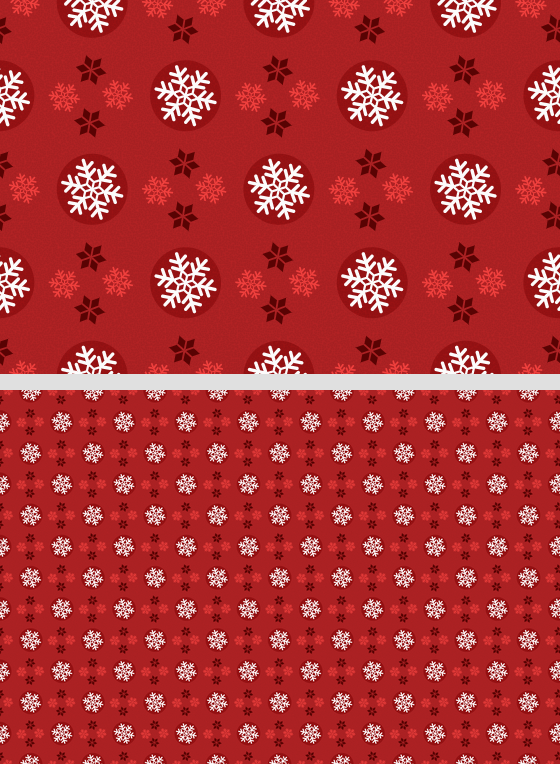
Top: one tile. Bottom: repeated 3 by 3.
Write a Shadertoy shader that draws this pattern.

```glsl
const float PI = 3.14159265;
const vec2 REPEATS = vec2(3.0, 2.0);

float coverage(float d, float pixel) {
    return clamp(0.5 - d / pixel, 0.0, 1.0);
}

float segment(vec2 p, vec2 a, vec2 b) {
    vec2 ab = b - a;
    return length(p - a - ab * clamp(dot(p - a, ab) / dot(ab, ab), 0.0, 1.0));
}

float rhombus(vec2 p, vec2 halfSize) {
    vec2 q = abs(p) / halfSize;
    return (q.x + q.y - 1.0) * halfSize.x * halfSize.y / length(halfSize);
}

// Folds the plane into half of one sixfold arm along +x
vec2 foldSix(vec2 p, float turn) {
    float sector = PI / 3.0;
    float a = mod(atan(p.y, p.x) - turn + 0.5 * sector, sector) - 0.5 * sector;
    return length(p) * vec2(cos(a), abs(sin(a)));
}

// Snowflake with paired barbs and an open rhombus at the root of each arm
float snowflake(vec2 p, float size, float turn) {
    vec2 q = foldSix(p / size, turn);
    float arm = segment(q, vec2(0.36, 0.0), vec2(0.95, 0.0));
    float outerBarb = segment(q, vec2(0.65, 0.0), vec2(0.80, 0.24));
    float innerBarb = segment(q, vec2(0.41, 0.0), vec2(0.57, 0.25));
    float strokes = min(arm, min(outerBarb, innerBarb)) - 0.053;
    float root = abs(rhombus(q - vec2(0.2, 0.0), vec2(0.2, 0.115))) - 0.035;
    return min(strokes, root) * size;
}

float petals(vec2 p, float size, float turn) {
    vec2 q = foldSix(p / size, turn);
    return rhombus(q - vec2(0.56, 0.0), vec2(0.44, 0.26)) * size;
}

// Offset to the nearest point of a centred square lattice
vec2 nearest(vec2 p) {
    vec2 corner = p - round(p);
    vec2 centre = fract(p) - 0.5;
    return dot(corner, corner) < dot(centre, centre) ? corner : centre;
}

vec2 hash22(vec2 p) {
    vec3 h = fract(p.xyx * vec3(0.1031, 0.1030, 0.0973));
    h += dot(h, h.yzx + 33.33);
    return fract((h.xx + h.yz) * h.zy);
}

// Cellular noise that wraps after the given number of cells
float cellular(vec2 p, vec2 period) {
    vec2 cell = floor(p);
    float best = 2.0;
    for (int y = -1; y <= 1; y++) {
        for (int x = -1; x <= 1; x++) {
            vec2 neighbour = cell + vec2(x, y);
            vec2 site = neighbour + hash22(mod(neighbour, period));
            best = min(best, length(p - site));
        }
    }
    return best;
}

void mainImage(out vec4 fragColor, in vec2 fragCoord) {
    vec2 uv = fragCoord / iResolution.xy * REPEATS;
    float pixel = REPEATS.y / iResolution.y;
    vec2 p = uv - vec2(0.994, 0.488);

    vec3 red = vec3(0.675, 0.130, 0.137);
    vec3 discRed = vec3(0.585, 0.068, 0.075);
    vec3 maroon = vec3(0.35, 0.01, 0.01);
    vec3 coral = vec3(0.94, 0.25, 0.24);
    vec3 white = vec3(0.99, 0.985, 0.985);

    // Felt ground and discs
    vec2 medallion = nearest(p);
    vec3 color = mix(red, discRed, coverage(length(medallion) - 0.190, pixel));
    float grain = cellular(uv * 96.0, REPEATS * 96.0) - 0.5;
    color *= 1.0 + 0.10 * grain;

    // Facing pairs of dark flowers and small flakes
    for (int i = 0; i < 2; i++) {
        float side = float(2 * i - 1);
        vec2 flower = nearest(p - vec2(0.490 + 0.004 * side, 0.141 * side - 0.004));
        float flowerShape = petals(flower, 0.084, -0.18 - 0.02 * side);
        color = mix(color, maroon, coverage(flowerShape, pixel));

        vec2 flake = nearest(p - vec2(0.493 + 0.143 * side, 0.006 * side - 0.002));
        float flakeShape = snowflake(flake, 0.084, -0.18 - 0.05 * side);
        color = mix(color, coral, coverage(flakeShape, pixel));
    }

    // Large flake on each disc
    float largeFlake = snowflake(medallion, 0.170, -0.225);
    color = mix(color, white, coverage(largeFlake, pixel));
    fragColor = vec4(color, 1.0);
}
```
